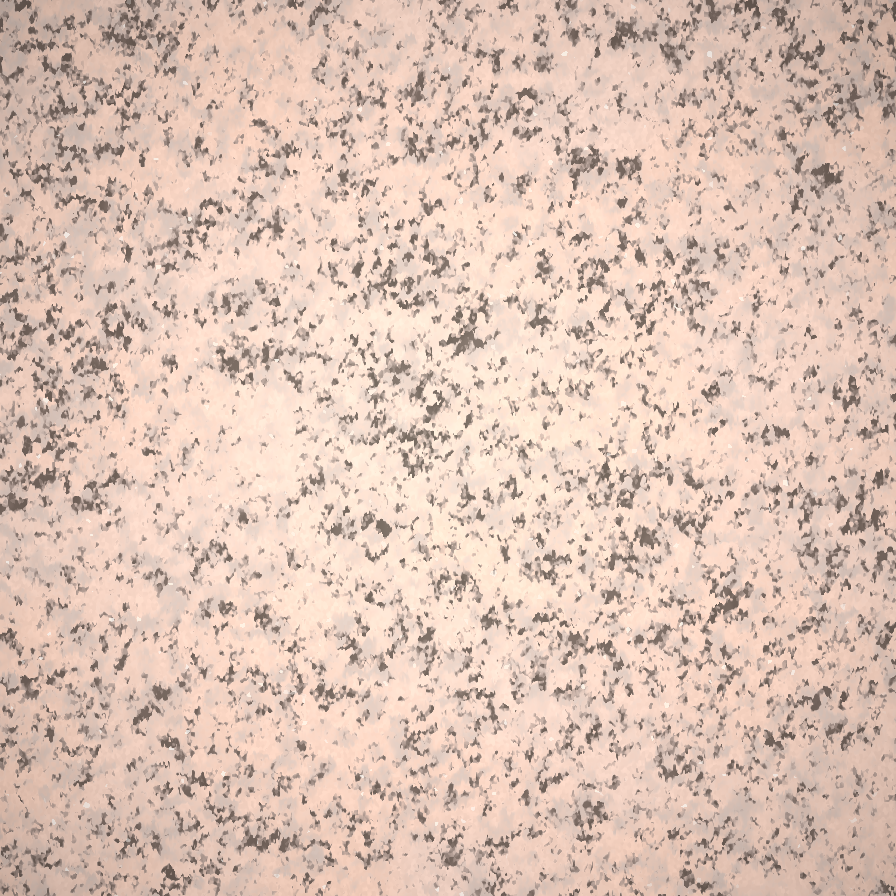
A WebGL 1 fragment shader for this texture:

```glsl
precision highp float;
uniform vec2 u_resolution;

vec3 hash3(vec2 cell) {
  vec3 h = fract(cell.xyx * vec3(0.1031, 0.1030, 0.0973));
  h += dot(h, h.yxz + 33.33);
  return fract((h.xxy + h.yzz) * h.zyx);
}

// Cellular noise: each grain has a random value, blended at its borders.
float grains(vec2 p, float sharpness) {
  vec2 cell = floor(p);
  float total = 0.0;
  float weights = 0.0;
  for (int y = -1; y <= 1; y++) {
    for (int x = -1; x <= 1; x++) {
      vec2 neighbour = cell + vec2(float(x), float(y));
      vec3 h = hash3(neighbour + 17.0);
      vec2 toGrain = neighbour + h.xy - p;
      float w = exp(-sharpness * dot(toGrain, toGrain));
      total += w * h.z;
      weights += w;
    }
  }
  return total / weights;
}

void main() {
  vec2 uv = gl_FragCoord.xy / min(u_resolution.x, u_resolution.y);
  vec2 centred = gl_FragCoord.xy / u_resolution - 0.5;

  // Fine upright ragging of the grain edges
  float rag = grains(uv * vec2(330.0, 95.0) + 41.0, 10.0) - 0.5;
  vec2 ragged = uv + vec2(0.002, 0.008) * rag;

  // Broad drifts and flattened clumps steer where specks gather
  float drift = grains(uv * vec2(5.0, 7.0) + 90.0, 4.0);
  float clump = grains(ragged * vec2(23.0, 40.0) + 60.0, 5.0);
  float speck = grains(ragged * vec2(116.0, 126.0), 9.0);
  float grit = grains(uv * vec2(290.0, 235.0) + 23.0, 9.0);
  float mineral = 0.5 * speck + 0.25 * grit + 0.21 * clump + 0.08 * drift;

  // Pink feldspar mottled with pale grey and warm patches
  float mottle = grains(ragged * vec2(75.0, 84.0) + 130.0, 6.0);
  float warmth = grains(uv * vec2(9.0, 11.0) + 210.0, 4.0);
  vec3 pink = mix(vec3(0.93, 0.81, 0.755), vec3(0.955, 0.805, 0.73), warmth);
  vec3 paleGrey = vec3(0.81, 0.735, 0.70);
  float greyness = 0.5 * mottle + 0.25 * clump + 0.25 * grit;
  vec3 color = mix(pink, paleGrey, smoothstep(0.35, 0.85, greyness));
  color *= 0.97 + 0.06 * grit;

  // Translucent grey grains with dark cores
  vec3 greyGrain = vec3(0.65, 0.575, 0.545);
  vec3 darkGrain = mix(vec3(0.40, 0.345, 0.315), vec3(0.48, 0.415, 0.385), mottle);
  color = mix(color, greyGrain, 0.9 * smoothstep(0.57, 0.71, mineral));
  color = mix(color, darkGrain, smoothstep(0.67, 0.79, mineral));

  // Sparse bright quartz flecks
  float quartz = grains(uv * 190.0 + 300.0, 16.0);
  color = mix(color, vec3(0.97, 0.95, 0.93), 0.8 * smoothstep(0.986, 0.997, quartz));

  // Warm light in the middle, falling off to the corners
  float falloff = dot(centred, centred);
  color *= 1.14 - 0.6 * falloff;
  color += vec3(0.0, 0.018, 0.012) * exp(-12.0 * falloff);
  gl_FragColor = vec4(min(color, vec3(1.0, 0.95, 0.89)), 1.0);
}
```
